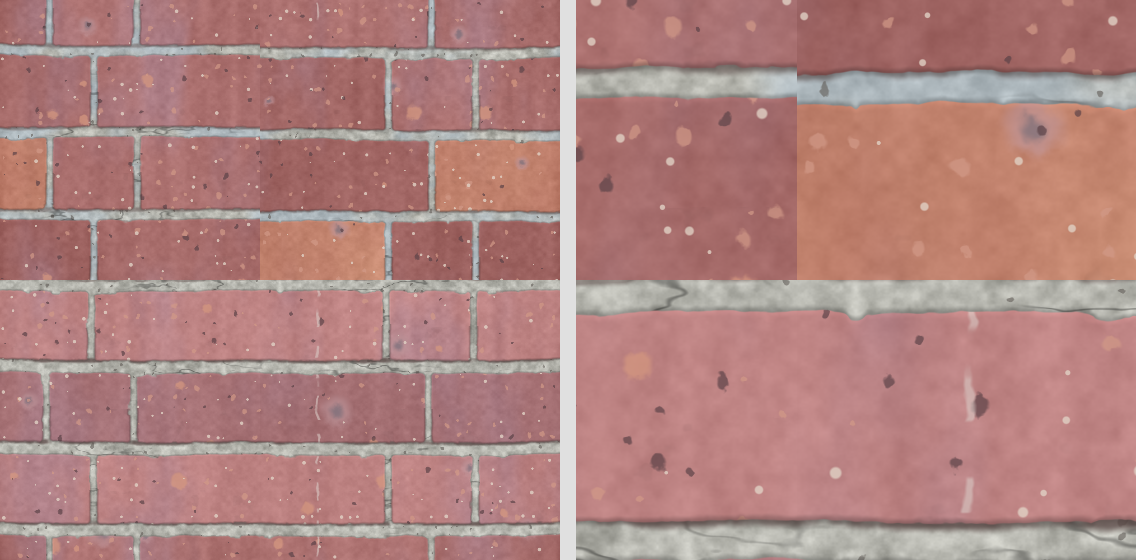
Left, the full canvas; right, a detail of the centre.
Give the GLSL for this texture, as a WebGL 1 fragment shader.

```glsl
precision highp float;
// Weathered red brick wall: seven courses of mixed-length bricks in pale, sandy mortar.
uniform vec2 u_resolution;

float hash(vec2 p) {
  return fract(sin(dot(p, vec2(127.1, 311.7))) * 43758.545);
}

// Value noise with n cells over the canvas, wrapping at its borders.
float noise(vec2 uv, vec2 n) {
  vec2 i = floor(uv * n), f = fract(uv * n);
  f = f * f * (3.0 - 2.0 * f);
  vec2 a = mod(i, n), b = mod(i + 1.0, n);
  return mix(mix(hash(a), hash(vec2(b.x, a.y)), f.x),
             mix(hash(vec2(a.x, b.y)), hash(b), f.x), f.y);
}

float fbm(vec2 uv, vec2 n) {
  float sum = 0.0, weight = 0.5;
  for (int i = 0; i < 4; i++) {
    sum += weight * noise(uv, n);
    n *= 2.0;
    weight *= 0.5;
  }
  return sum / 0.9375;
}

// Relative distance to a randomly placed spot: 1 on its rim, large where none exists.
float spotDistance(vec2 uv, float n, float chance) {
  vec2 cell = mod(floor(uv * n), n);
  vec2 centre = 0.3 + 0.4 * vec2(hash(cell + 3.1), hash(cell + 7.7));
  float radius = 0.08 + 0.2 * hash(cell + 1.7);
  float dist = length(fract(uv * n) - centre) / radius;
  return hash(cell + 5.3) < chance ? dist : 9.0;
}

float spots(vec2 uv, float n, float chance) {
  return 1.0 - smoothstep(0.65, 1.1, spotDistance(uv, n, chance));
}

void main() {
  vec2 uv = gl_FragCoord.xy / u_resolution;
  float pixel = 1.0 / min(u_resolution.x, u_resolution.y);
  float upper = step(0.5, uv.y);
  float right = step(0.465, uv.x);
  float rough = fbm(uv, vec2(40.0));
  float grain = fbm(uv, vec2(110.0));
  float cloud = fbm(uv, vec2(6.0, 5.0));

  // Courses: the wall is cut at mid height, which shortens the fourth one.
  float wobble = 0.04 * (noise(uv, vec2(7.0)) - 0.5) + 0.04 * (rough - 0.5);
  float course = upper > 0.5
    ? 4.0 + (uv.y - 0.617) / 0.1465 + 0.035 * right + wobble
    : min((uv.y - 0.053) / 0.146 + wobble, 3.06);
  float row = mod(floor(course), 7.0);
  float height = fract(course);

  // Alternate courses mirror the same order of stretcher, header and long brick.
  float mirrored = abs(mod(row, 2.0) - step(row, 2.5));
  float x = uv.x + 0.008 * (hash(vec2(row, 4.0)) - 0.5) + 0.004 * (rough - 0.5);
  x = mirrored > 0.5 ? fract(0.933 - x) : fract(x);
  float piece = x < 0.085 || x > 0.767 ? 0.0 : (x < 0.241 ? 1.0 : 2.0 + right);

  // Distance into the brick, with rounded corners.
  float bed = mix(0.0115, 0.0092, upper);
  float sideways = min(abs(x - 0.085), min(abs(x - 0.241), abs(x - 0.767))) - 0.006;
  float upright = min(height, 1.0 - height) * 0.146 - bed;
  float inside = 0.006 - length(max(0.006 - vec2(sideways, upright), 0.0));
  inside -= 0.003 * smoothstep(0.6, 0.8, rough);
  float brickMask = smoothstep(-pixel, pixel, inside);

  // Brick tone: pinker below the cut, deeper red above it, with two orange pieces.
  float tone = row < 2.5 ? 0.85 - 0.5 * step(abs(row - 1.0), 0.5) : 0.1 + 0.13 * (row - 3.0);
  tone += 0.3 * (hash(vec2(row, piece) + 2.3) - 0.5) + 0.35 * (cloud - 0.5);
  vec3 brick = mix(vec3(0.61, 0.38, 0.37), vec3(0.77, 0.54, 0.54), clamp(tone, 0.0, 1.0));
  bool orange = (row == 4.0 && piece == 0.0) || (row == 3.0 && piece == 3.0);
  if (orange) brick = mix(vec3(0.70, 0.44, 0.38), vec3(0.82, 0.59, 0.48), cloud);
  float mauve = smoothstep(0.42, 0.75, fbm(uv + 0.37, vec2(9.0, 4.0)));
  brick = mix(brick, vec3(0.66, 0.51, 0.57), mauve * (orange ? 0.15 : 0.55));
  if (row == 1.0) brick = mix(brick, vec3(0.62, 0.45, 0.49), 0.4);
  brick += 0.05 * (noise(uv, vec2(55.0, 5.0)) - 0.5) + 0.09 * (grain - 0.5);

  // Round pale stains with grey-blue hearts.
  vec2 bent = uv + 0.012 * vec2(rough - 0.5, grain - 0.5);
  float stain = spotDistance(bent, 9.0, 0.14);
  brick = mix(brick, vec3(0.74, 0.58, 0.60), 0.6 * (1.0 - smoothstep(0.5, 1.2, stain)));
  brick = mix(brick, vec3(0.43, 0.41, 0.46), 0.6 * (1.0 - smoothstep(0.1, 0.6, stain)));

  // Chips, lime specks, pits and a broken white drip line.
  brick = mix(brick, vec3(0.83, 0.59, 0.50), 0.75 * spots(bent, 17.0, 0.09));
  brick = mix(brick, vec3(0.82, 0.60, 0.53), 0.7 * spots(bent, 47.0, 0.13));
  brick = mix(brick, vec3(0.88, 0.82, 0.77), 0.8 * spots(uv + 0.31, 71.0, 0.06));
  brick = mix(brick, vec3(0.36, 0.26, 0.28), 0.7 * spots(bent + 0.17, 53.0, 0.06));
  float drip = 1.0 - smoothstep(0.0008, 0.003, abs(bent.x - 0.567));
  drip *= smoothstep(0.45, 0.65, noise(uv, vec2(3.0, 90.0)));
  drip *= 1.0 - smoothstep(0.48, 0.5, uv.y) * (1.0 - smoothstep(0.9, 0.93, uv.y));
  brick = mix(brick, vec3(0.85, 0.79, 0.77), 0.6 * drip);

  // Worn rims: light on top, dark underneath.
  float rim = 1.0 - smoothstep(0.0, 0.004, inside);
  brick *= 1.0 + rim * (height > 0.5 ? 0.06 : -0.22);

  // Mortar: warm and sandy below, smoother and bluish above, with dark cracks.
  float smear = upper * smoothstep(0.35, 0.65, fbm(uv + 0.6, vec2(8.0, 14.0)));
  vec3 mortar = mix(vec3(0.71, 0.71, 0.68), vec3(0.69, 0.73, 0.75), smear);
  mortar += (0.32 - 0.14 * smear) * (grain - 0.5) + 0.12 * (rough - 0.5);
  mortar = mix(mortar, vec3(0.38, 0.36, 0.34), 0.6 * spots(bent + 0.43, 83.0, 0.12));
  float crack = 1.0 - smoothstep(0.0, 0.035, abs(fbm(uv, vec2(12.0, 34.0)) - 0.5));
  mortar *= 1.0 - 0.3 * crack * smoothstep(0.45, 0.65, cloud);

  // Contact shading beside the bricks and shadow beneath them.
  float above = height < 0.5 ? height * 0.146 : 0.0;
  float shadow = smoothstep(bed - 0.006, bed, above) * (1.0 - smoothstep(bed + 0.002, bed + 0.007, above));
  mortar *= 1.0 - 0.22 * smoothstep(-0.004, 0.0, inside);
  mortar = mix(mortar, vec3(0.34, 0.27, 0.26), shadow * (0.75 - 0.3 * upper) * smoothstep(0.2, 0.6, rough));

  gl_FragColor = vec4(mix(mortar, brick, brickMask), 1.0);
}
```
